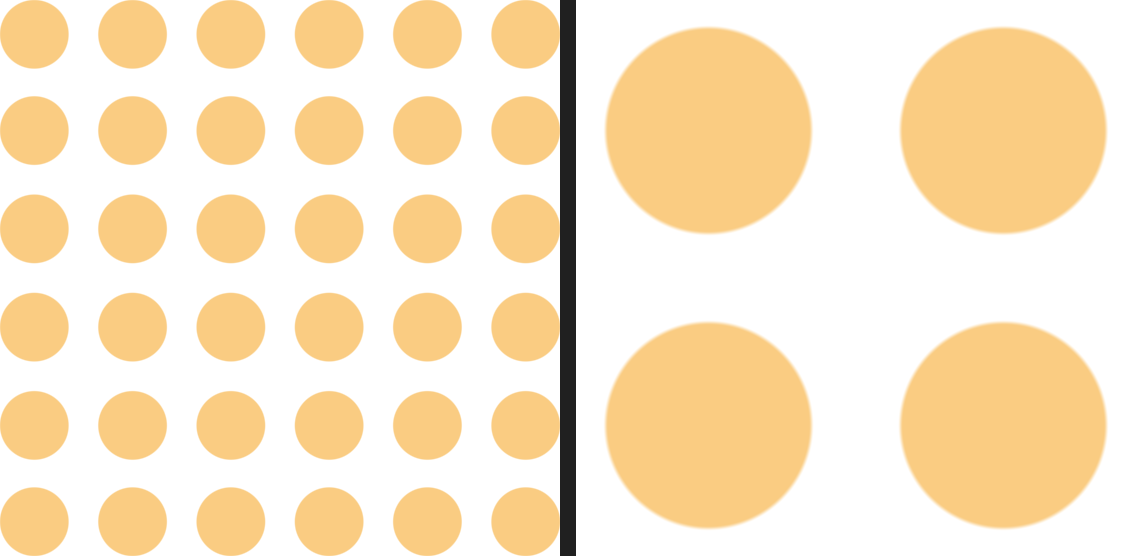
Left: the whole. Right: its middle third, enlarged.
A WebGL 2 fragment shader for this pattern:

```glsl
#version 300 es
precision highp float;
// Six by six grid of flat apricot discs on white, touching the canvas edges.
// Each point finds its nearest grid centre, then a circle distance is
// shaded with a soft edge; the outermost rows sit slightly inward.

uniform vec2 u_resolution;
out vec4 fragColor;

const vec3 WHITE = vec3(1.0);
const vec3 APRICOT = vec3(0.98, 0.80, 0.51);

// Lengths in canvas widths
const float PITCH = 0.1755;
const float RADIUS = 0.0613;
const float OUTER_ROW_INSET = 0.0036;
const float EDGE_SOFTNESS = 0.0032;
const float HALF_COUNT = 3.0;

// Nearest centre of a finite grid placed symmetrically about the origin
vec2 gridCentre(vec2 p, float pitch, float halfCount) {
    vec2 cell = clamp(floor(p / pitch), -halfCount, halfCount - 1.0);
    return (cell + 0.5) * pitch;
}

// Pull the first and last rows toward the middle
vec2 insetOuterRows(vec2 centre, float pitch, float halfCount, float inset) {
    float isOuter = step((halfCount - 1.0) * pitch, abs(centre.y));
    return centre - vec2(0.0, sign(centre.y) * inset * isOuter);
}

float circleDistance(vec2 p, vec2 centre, float radius) {
    return length(p - centre) - radius;
}

float softFill(float dist, float width) {
    return 1.0 - smoothstep(-0.5 * width, 0.5 * width, dist);
}

void main() {
    vec2 p = (gl_FragCoord.xy - 0.5 * u_resolution) / u_resolution.x;
    float edge = max(EDGE_SOFTNESS, 1.5 / u_resolution.x);

    vec2 centre = gridCentre(p, PITCH, HALF_COUNT);
    centre = insetOuterRows(centre, PITCH, HALF_COUNT, OUTER_ROW_INSET);

    float disc = softFill(circleDistance(p, centre, RADIUS), edge);
    fragColor = vec4(mix(WHITE, APRICOT, disc), 1.0);
}
```
